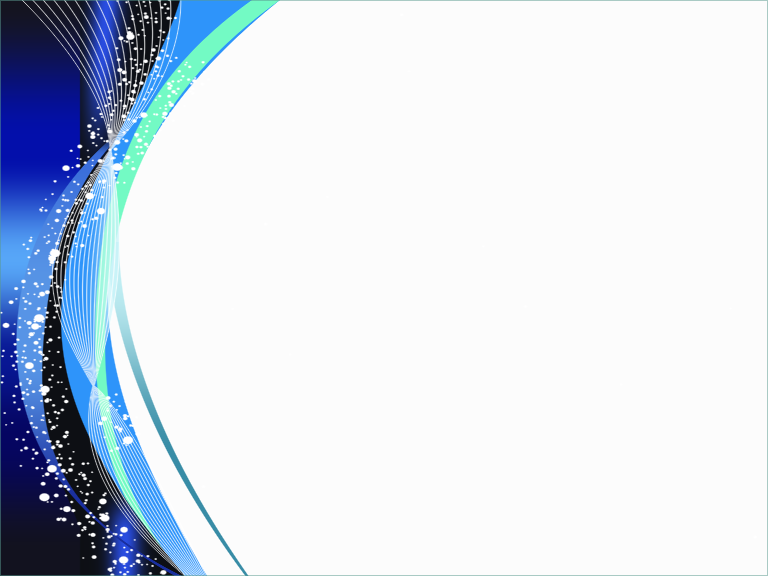
A Shadertoy shader for this background:

```glsl
// Sweeping blue, black and mint ribbons down the left of a white page,
// crossed by pinched bundles of fine white lines and a trail of dots.
// Edges are quartic curves x(t), where t runs from the top (0) to the bottom (1).

float unit;  // one screen pixel in design units (canvas is 576 units tall)

// Quartic through five values at t = 0, .25, .5, .75, 1
float curve(float t, float a, float b, float c, float d, float e) {
    float s = t * 4.0, s1 = s - 1.0, s2 = s - 2.0, s3 = s - 3.0, s4 = s - 4.0;
    return a * s1 * s2 * s3 * s4 / 24.0 - b * s * s2 * s3 * s4 / 6.0
         + c * s * s1 * s3 * s4 / 4.0 - d * s * s1 * s2 * s4 / 6.0
         + e * s * s1 * s2 * s3 / 24.0;
}

// Smooth coverage, full where d is negative
float fill(float d) { return clamp(0.5 - d / (1.3 * unit), 0.0, 1.0); }

float band(float x, float left, float right) {
    return fill(left - x) * fill(x - right);
}

vec3 hash3(vec2 p) {
    vec3 q = fract(p.xyx * vec3(0.1031, 0.1030, 0.0973));
    q += dot(q, q.yxz + 33.33);
    return fract((q.xxy + q.yzz) * q.zyx);
}

// Vertical gradient of the left panel
vec3 panelColor(float t) {
    vec3 c = mix(vec3(0.08, 0.08, 0.12), vec3(0.01, 0.06, 0.67), smoothstep(0.0, 0.24, t));
    c = mix(c, vec3(0.34, 0.65, 0.97), smoothstep(0.27, 0.45, t));
    c = mix(c, vec3(0.03, 0.09, 0.58), smoothstep(0.45, 0.62, t));
    c = mix(c, vec3(0.02, 0.02, 0.38), smoothstep(0.62, 0.76, t));
    return mix(c, vec3(0.07, 0.07, 0.12), smoothstep(0.76, 0.96, t));
}

// Left and right limits of the line bundle, pinched at two heights
vec2 bundle(float t) {
    if (t < 0.26) {
        float s = t / 0.26;
        return 110.0 + vec2(-88.0 * pow(1.0 - s, 1.7), 70.0 * (1.0 - s * s) + 1.0);
    }
    if (t < 0.67) {
        float s = (t - 0.26) / 0.41;
        return mix(110.0, 93.0, s) + vec2(-49.0, 16.0) * sin(3.14159 * s) + vec2(0, 1);
    }
    float s = (t - 0.67) / 0.33;
    return 93.0 + vec2(142.0 * s * s - 50.0 * s, 112.0 * pow(s, 0.8) + 1.0);
}

// Scattered dots, one candidate per jittered cell, thinned away from the trail
float dots(vec2 p, float cell, float radius, float share) {
    vec2 id = floor(p / cell);
    float sum = 0.0;
    for (int j = -1; j <= 1; j++)
    for (int i = -1; i <= 1; i++) {
        vec2 c = id + vec2(i, j);
        vec3 h = hash3(c + cell * 7.0);
        vec2 q = (c + h.xy) * cell;
        float t = 1.0 - q.y / 576.0;
        float trail = abs(q.x - curve(t, 146.0, 106.0, 40.0, 42.0, 135.0)) / 36.0;
        // Side sprays: upper right, and below the second pinch
        float along = clamp((t - 0.13) / 0.16, 0.0, 1.0);
        trail = min(trail, length(q - mix(vec2(195, 500), vec2(112, 410), along)) / 25.0);
        trail = min(trail, length((q - vec2(118, 150)) / vec2(22, 38)));
        float keep = step(h.z, share * (1.0 - smoothstep(0.3, 1.15, trail)));
        float r = radius * (0.6 + 0.5 * fract(h.z * 91.7));
        sum = max(sum, keep * fill(length((p - q) * vec2(0.85, 1.1)) - r));
    }
    return sum;
}

void mainImage(out vec4 fragColor, in vec2 fragCoord) {
    unit = 576.0 / iResolution.y;
    vec2 p = fragCoord * unit;
    float x = p.x, t = 1.0 - p.y / 576.0;
    vec3 col = vec3(0.99);

    // Slim teal sweep on the page
    float s = clamp((t - 0.42) / 0.58, 0.0, 1.0);
    float sweep = 113.0 + 134.0 * pow(s, 1.8);
    float halfWidth = 1.5 + 4.5 * pow(1.0 - s, 0.8);
    vec3 teal = mix(vec3(0.75, 0.93, 0.95), vec3(0.22, 0.55, 0.65), smoothstep(0.1, 0.65, s));
    col = mix(col, teal, band(x, sweep - halfWidth, sweep + halfWidth) * step(0.42, t));

    // Sky blue body with its mint band
    float page = curve(t, 280.0, 150.0, 108.0, 135.0, 207.0);
    col = mix(col, vec3(0.18, 0.58, 0.98), fill(x - page));
    float mintLeft = curve(t, 252.0, 130.0, 97.0, 104.0, 178.0);
    float mintRight = curve(t, 280.0, 150.0, 108.0, 114.0, 183.0);
    col = mix(col, vec3(0.45, 0.98, 0.77), band(x, mintLeft, mintRight));

    // Black sheet with royal blue glows at both ends
    float topGlow = exp(-pow((x - 107.0 + 40.0 * t) / 15.0, 2.0)) * (1.0 - smoothstep(0.08, 0.32, t));
    float lowGlow = exp(-pow((x - 125.0) / 15.0, 2.0)) * smoothstep(0.84, 0.93, t);
    vec3 sheet = mix(vec3(0.05, 0.06, 0.08), vec3(0.16, 0.30, 0.88), max(topGlow, lowGlow));
    col = mix(col, sheet, fill(x - curve(t, 180.0, 113.0, 63.0, 87.0, 185.0)));

    // Left panel and the steel blue ribbon beside it
    float ribbonLeft = curve(t, 400.0, 105.0, 22.0, 33.0, 175.0);
    float ribbonRight = curve(t, 400.0, 112.0, 50.0, 48.0, 182.0);
    float panelRight = min(min(80.0, ribbonLeft + 5.0), 33.0 + 240.0 * abs(t - 0.72));
    col = mix(col, panelColor(t), fill(x - panelRight));
    vec3 steel = mix(vec3(0.22, 0.42, 0.85), vec3(0.34, 0.58, 0.90), smoothstep(0.25, 0.5, t));
    steel = mix(steel, vec3(0.10, 0.18, 0.62), smoothstep(0.62, 0.88, t));
    col = mix(col, steel, band(x, ribbonLeft, ribbonRight) * smoothstep(0.23, 0.27, t));

    // Pale veil and fine white lines
    vec2 b = bundle(t);
    float width = b.y - b.x, u = (x - b.x) / width;
    float veil = smoothstep(0.45, 1.0, u) * smoothstep(0.25, 0.3, t) * (1.0 - smoothstep(0.5, 0.68, t));
    col = mix(col, vec3(0.80, 0.96, 0.98), 0.8 * veil * band(x, b.x, b.y));
    float gap = abs(fract(u * 15.0 - 0.5) - 0.5) * width / 15.0;
    col = mix(col, vec3(1.0), 0.85 * fill(gap - 0.5) * band(x, b.x - 0.6, b.y + 0.6));

    // Dots: fine, medium and large
    float spray = max(dots(p, 6.0, 1.2, 0.5), dots(p, 10.0, 2.0, 0.5));
    col = mix(col, vec3(1.0), max(spray, dots(p, 23.0, 4.0, 0.45)));

    // Hairline frame
    vec2 rim = min(p, iResolution.xy * unit - p);
    col = mix(col, vec3(0.35, 0.60, 0.56), 0.7 * fill(min(rim.x, rim.y) - 0.8));
    fragColor = vec4(col, 1.0);
}
```
